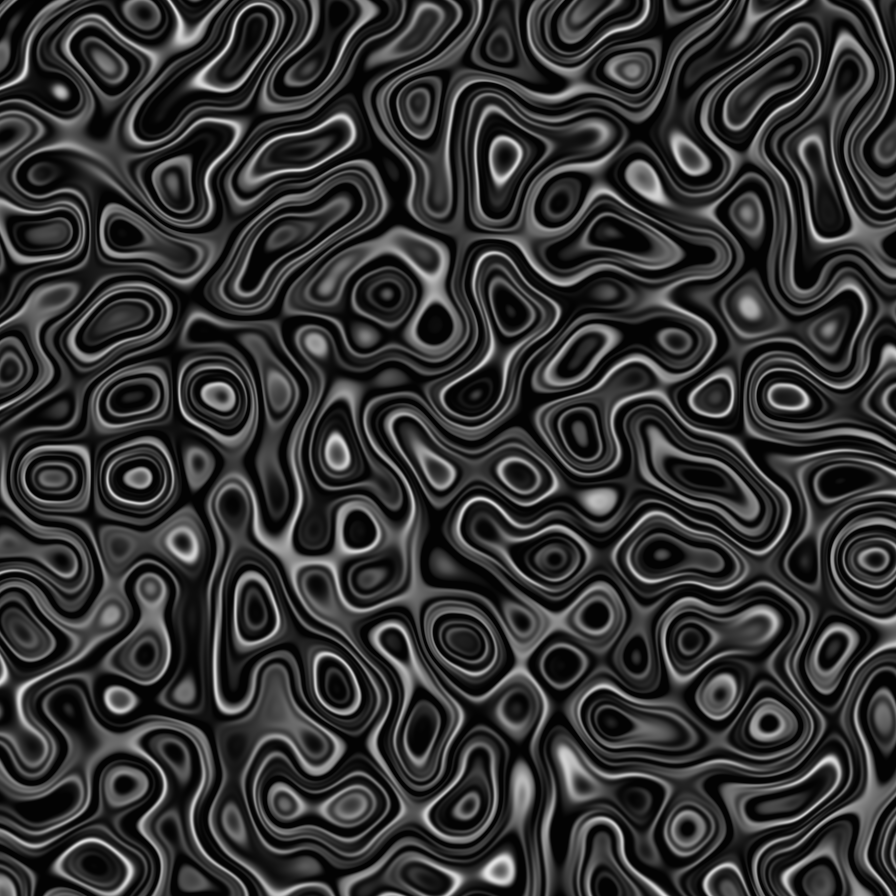
Write a Shadertoy shader that draws this texture.

```glsl
// Grey contour bands wrapped around the hills and hollows of a smooth noise field.
#define CELLS 11.0        // noise cells per canvas height
#define BAND_FREQ 17.0    // angular frequency of the widest bands over height
#define BAND_RATIO 1.72   // frequency step between band layers
#define DRIFT_CELLS 3.5   // cells of the slow change in band phase
#define DRIFT 8.0         // strength of that change, in radians
#define BASE 0.29         // middle of the tone before the curve
#define SPREAD 0.235      // deviation of the tone before the curve
#define CURVE 1.5         // power that deepens the darks

const float TAU = 6.2831853;
const vec4 LAYER_WEIGHTS = vec4(0.70, 0.82, 0.80, 0.38);

float hash(vec2 cell) {
    vec3 q = fract(cell.xyx * vec3(0.1031, 0.1030, 0.0973));
    q += dot(q, q.yzx + 33.33);
    return fract((q.x + q.y) * q.z);
}

// Slope of a random unit gradient at a lattice corner.
float cornerSlope(vec2 cell, vec2 offset) {
    float angle = TAU * hash(cell);
    return dot(vec2(cos(angle), sin(angle)), offset);
}

float gradientNoise(vec2 p) {
    vec2 cell = floor(p);
    vec2 f = p - cell;
    vec2 u = f * f * f * (f * (f * 6.0 - 15.0) + 10.0);
    vec2 e = vec2(1.0, 0.0);
    float low = mix(cornerSlope(cell, f), cornerSlope(cell + e.xy, f - e.xy), u.x);
    float high = mix(cornerSlope(cell + e.yx, f - e.yx), cornerSlope(cell + e.xx, f - e.xx), u.x);
    return mix(low, high, u.y);
}

// Sum of sine bands along the height, each with its own wandering phase.
float bands(float height, vec2 p) {
    float heightStep = fwidth(height);
    float freq = BAND_FREQ;
    float sum = 0.0;
    for (int i = 0; i < 4; i++) {
        float layer = float(i);
        float phase = DRIFT * gradientNoise(p * DRIFT_CELLS + 37.3 * (layer + 1.0)) + 2.4 * layer;
        float turn = freq * heightStep;
        float fade = exp(-0.06 * turn * turn); // soften bands near pixel width
        sum += LAYER_WEIGHTS[i] * fade * sin(freq * height + phase);
        freq *= BAND_RATIO;
    }
    return sum;
}

void mainImage(out vec4 fragColor, in vec2 fragCoord) {
    vec2 p = fragCoord / iResolution.y;
    float height = gradientNoise(p * CELLS + 5.37);
    float tone = max(BASE + SPREAD * bands(height, p), 0.0);
    float grey = min(pow(tone, CURVE) + 0.01, 1.0);
    fragColor = vec4(vec3(grey), 1.0);
}
```
